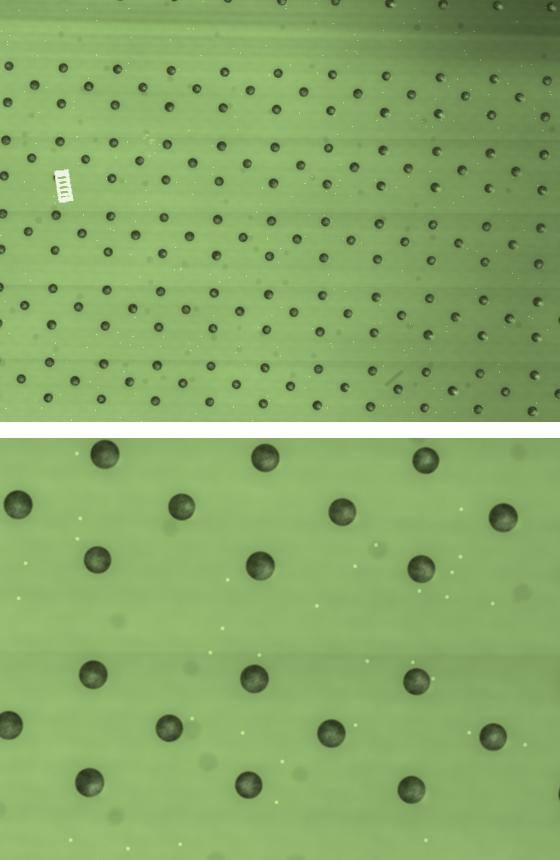
Top: the whole. Bottom: its middle third, enlarged.
Write a Shadertoy shader that draws this pattern.

```glsl
vec2 hash2(vec2 p) {
    return fract(sin(vec2(dot(p, vec2(127.1, 311.7)), dot(p, vec2(269.5, 183.3)))) * 4375.85);
}

// Cellular noise: distance to the nearest seed and that seed's random value
vec2 cellular(vec2 p) {
    vec2 cell = floor(p), nearest = vec2(9.0, 0.0);
    for (int y = -1; y <= 1; y++)
    for (int x = -1; x <= 1; x++) {
        vec2 id = cell + vec2(x, y);
        float d = length(id + hash2(id) - p);
        if (d < nearest.x) nearest = vec2(d, hash2(id + 17.0).x);
    }
    return nearest;
}

// Layered sines, warped and turned at each octave
float ripple(vec2 p) {
    float sum = 0.0, amp = 0.5;
    for (int i = 0; i < 4; i++) {
        sum += amp * sin(p.x + 1.7 * sin(p.y));
        p = mat2(1.6, 1.2, -1.2, 1.6) * p + 1.3;
        amp *= 0.55;
    }
    return sum;
}

// Long, nearly horizontal drag marks
float streaks(vec2 p) {
    float sum = 0.0, y = p.y - 0.02 * p.x, freq = 21.0;
    for (int k = 0; k < 6; k++) {
        float phase = float(k) * 2.1;
        sum += sin(y * freq + phase + 0.8 * sin(p.x * 3.0 + phase)) * (0.6 + 0.4 * sin(p.x * 4.0 + phase * 3.0));
        freq *= 1.73;
    }
    return sum / 6.0;
}

float boxDistance(vec2 p, vec2 halfSize) {
    vec2 d = abs(p) - halfSize;
    return length(max(d, 0.0)) + min(max(d.x, d.y), 0.0);
}

vec3 paintedSheet(vec2 p) {
    float right = smoothstep(0.55, 1.35, p.x);
    float top = 1.0 - smoothstep(0.07, 0.19, p.y - 0.03 * p.x);
    float shade = 1.0 - 0.25 * right - top * (0.03 + 0.15 * right);
    shade -= 0.08 * (1.0 - smoothstep(0.035, 0.055, p.y - 0.03 * p.x));
    shade += streaks(p) * (0.035 + 0.08 * right + 0.05 * top);
    shade += 0.022 * ripple(p * 9.0) + 0.012 * ripple(p * 160.0);

    // Seams between bands
    float f = fract((p.y - 0.321 - 0.006 * p.x) / 0.1755);
    shade -= 0.06 * smoothstep(0.0, 0.03, f) * exp(-9.0 * f) * step(0.25, p.y);

    // Stains and pale specks
    vec2 stain = cellular(p * 17.0);
    shade -= 0.07 * step(0.78, stain.y) * (1.0 - smoothstep(0.07, 0.17, stain.x + 0.03 * ripple(p * 70.0)));
    vec2 speck = cellular(p * 55.0);
    shade += 0.28 * step(0.93, speck.y) * (1.0 - smoothstep(0.04, 0.12, speck.x));

    // Diagonal scuff
    vec2 scuff = mat2(0.77, 0.64, -0.64, 0.77) * (p - vec2(0.934, 0.896));
    shade -= 0.12 * (1.0 - smoothstep(0.0, 0.006, boxDistance(scuff, vec2(0.024, 0.001))));
    return vec3(0.578, 0.728, 0.435) * shade;
}

vec3 addStuds(vec3 color, vec2 p, float aa) {
    mat2 lattice = mat2(0.1275, 0.0034, -0.008, 0.1744);
    float right = smoothstep(0.5, 1.2, p.x);
    for (int row = 0; row < 3; row++) {
        vec2 offset = row == 0 ? vec2(0.0) : row == 1 ? vec2(0.0606, 0.0433) : vec2(-0.0043, 0.0848);
        vec2 d = p - vec2(0.0225, 0.1574) - offset;
        vec2 id = round(inverse(lattice) * d);
        if (id.y < 0.0 && row > 0) continue;
        vec2 rnd = hash2(id + float(row) * 31.0) - 0.5;
        vec2 q = (d - lattice * id - rnd * 0.002) / (0.0113 + 0.001 * rnd.y);
        float r = length(q);

        // Soft shadow, dark rim, dull crown, lit lip
        color *= 1.0 - 0.14 * exp(-0.7 * r * r);
        vec2 crown = q - vec2(0.12 + 0.2 * right, 0.18) - rnd * 0.4;
        vec3 stud = mix(vec3(0.18, 0.22, 0.12), vec3(0.42, 0.51, 0.34), exp(-3.0 * dot(crown, crown)));
        stud *= 1.0 + 0.25 * ripple(q * 4.0 + rnd * 40.0);
        color = mix(color, stud, 0.93 * (1.0 - smoothstep(0.92 - aa / 0.0113, 1.02 + aa / 0.0113, r)));
        vec2 lip = q - vec2(0.75, 0.4);
        color += vec3(0.26, 0.3, 0.2) * (0.2 + 0.6 * right) * (0.7 + rnd.x) * exp(-5.0 * dot(lip, lip));
    }
    return color;
}

vec3 addTag(vec3 color, vec2 p, float aa) {
    vec2 q = mat2(0.99, 0.14, -0.14, 0.99) * (p - vec2(0.1505, 0.441));
    q = vec2(0.99 * q.x - 0.02 * q.y, q.y);
    float rough = 0.0018 * ripple(q * 260.0);
    float body = boxDistance(q, vec2(0.015, 0.036)) - 0.002 + rough;
    float inner = boxDistance(q, vec2(0.009, 0.026)) + rough;
    float bars = smoothstep(-0.2, 0.5, sin(q.y * 540.0));
    vec3 tag = mix(vec3(0.93, 0.96, 0.88), vec3(0.61, 0.74, 0.47), (1.0 - smoothstep(-aa, aa, inner)) * bars);
    return mix(color, tag, 1.0 - smoothstep(-aa, aa, body));
}

void mainImage(out vec4 fragColor, in vec2 fragCoord) {
    // Height is one unit, y runs downward
    vec2 p = vec2(fragCoord.x, iResolution.y - fragCoord.y) / iResolution.y;
    float aa = 0.8 / iResolution.y;
    vec3 color = addStuds(paintedSheet(p), p, aa);

    // Chipped pale patch
    float patchDist = length((p - vec2(0.353, 0.329)) * vec2(1.0, 0.75));
    float chips = smoothstep(0.1, 0.45, ripple(p * 210.0)) * (1.0 - smoothstep(0.006, 0.02, patchDist));
    color = mix(color, vec3(0.73, 0.84, 0.48), 0.8 * chips);

    fragColor = vec4(clamp(addTag(color, p, aa), 0.0, 1.0), 1.0);
}
```
